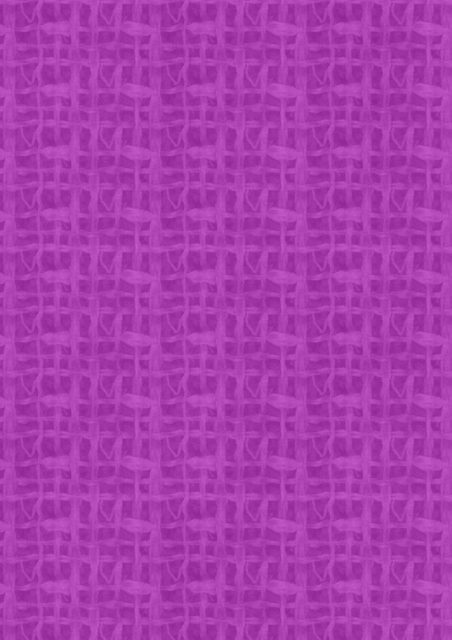
This texture is drawn by a Shadertoy shader. Its source:

```glsl
// Loose magenta burlap: uneven warp and weft threads over dark gaps, with slubs and stray hairs.
// A tile of one narrow and one wide unit repeats across and down; each thread is a soft band,
// frayed by noise that wraps at the tile edge. Lengths are in parts of the canvas height.

const float PARTS = 768.0;                  // parts in the canvas height
const vec2 TILE = vec2(175.0, 74.5);        // size of the repeat
const vec2 TILE_START = vec2(120.0, 0.0);   // first repeat, from the top left
const float NARROW_UNIT = 80.0;             // width of the first unit in a tile
const float WARP_GAP = 22.0;                // distance between warp threads
const float WARP_HALF[4] = float[4](3.6, 4.6, 7.5, 6.0);
const float WEFT_AT[3] = float[3](0.0, 34.0, 56.0);
const float WEFT_HALF[3] = float[3](4.6, 3.8, 4.4);
const float SLUB_SWELL = 4.2;               // extra half width of the slub
const float WOBBLE = 5.0;                   // sideways wander of the threads
const float SEAM_ROWS = 4.0;                // rows between the pale seams
const int HAIRS = 7;                        // stray hairs per unit
const vec3 GAP_COLOR = vec3(0.54, 0.12, 0.56);
const vec3 THREAD_COLOR = vec3(0.77, 0.35, 0.79);
const float TAU = 6.2832;

float hash(vec2 p) {
    vec3 q = fract(p.xyx * vec3(0.1031, 0.1030, 0.0973));
    q += dot(q, q.yzx + 33.33);
    return fract((q.x + q.y) * q.z);
}

// Value noise that wraps after 'period' lattice steps
float noise(vec2 p, vec2 period) {
    vec2 i = floor(p), f = fract(p);
    f = f * f * (3.0 - 2.0 * f);
    vec2 a = mod(i, period), b = mod(i + 1.0, period);
    return mix(mix(hash(a), hash(vec2(b.x, a.y)), f.x),
               mix(hash(vec2(a.x, b.y)), hash(b), f.x), f.y);
}

float tileNoise(vec2 c, vec2 cells) {
    return noise(c * cells, cells);
}

float segmentDistance(vec2 p, vec2 a, vec2 b) {
    vec2 pa = p - a, ba = b - a;
    return length(pa - ba * clamp(dot(pa, ba) / dot(ba, ba), 0.0, 1.0));
}

// Soft-edged band: 1 on the thread, 0 beside it
float band(float d, float halfWidth, float pixel) {
    return 1.0 - smoothstep(halfWidth - 2.2, halfWidth + 1.2 + pixel, abs(d));
}

float hairLine(float d, float pixel) {
    return 1.0 - smoothstep(0.4, 1.3 + pixel, d);
}

void mainImage(out vec4 fragColor, in vec2 fragCoord) {
    float pixel = PARTS / iResolution.y;
    vec2 canvas = vec2(fragCoord.x, iResolution.y - fragCoord.y) * pixel;

    // Wander, then tile and unit coordinates
    vec2 c = (canvas - TILE_START) / TILE;
    vec2 wander = vec2(tileNoise(c, vec2(14.0, 6.0)), tileNoise(c + 0.37, vec2(13.0, 5.0))) - 0.5;
    vec2 p = mod(canvas - TILE_START + wander * WOBBLE, TILE);
    float unit = step(NARROW_UNIT, p.x);
    vec2 u = vec2(p.x - unit * NARROW_UNIT, p.y);

    // Fibre streaks along each thread direction
    float warpStreak = tileNoise(c, vec2(64.0, 7.0)) - 0.5;
    float weftStreak = tileNoise(c, vec2(16.0, 30.0)) - 0.5;
    float grain = tileNoise(c, vec2(84.0, 36.0)) - 0.5;

    // Gaps with faint fuzz
    float tone = 0.2 + 0.22 * tileNoise(c, vec2(26.0, 11.0));

    // Warp threads
    for (int i = 0; i < 4; i++) {
        float k = float(i);
        float d = u.x - WARP_GAP * (k + 1.0);
        float lift = 0.1 * sin(u.y / TILE.y * TAU + k * 2.1 + unit);
        float halfWidth = WARP_HALF[i] + 1.6 * (tileNoise(c, vec2(8.0, 9.0)) - 0.5);
        tone = max(tone, band(d, halfWidth, pixel) * (0.63 + lift + 0.3 * warpStreak));
    }

    // Weft threads; the middle one swells into a slub
    float slub = smoothstep(25.0, 33.0, u.x) * (1.0 - smoothstep(55.0, 64.0, u.x));
    for (int j = 0; j < 3; j++) {
        float k = float(j);
        float d = u.y - WEFT_AT[j];
        d -= TILE.y * round(d / TILE.y);
        float swell = j == 1 ? slub : 0.0;
        float lift = 0.09 * sin(p.x / TILE.x * TAU * 8.0 + k * 2.1) + 0.13 * swell;
        float halfWidth = WEFT_HALF[j] + SLUB_SWELL * swell + 1.8 * (tileNoise(c, vec2(15.0, 7.0)) - 0.5);
        tone = max(tone, band(d, halfWidth, pixel) * (0.62 + lift + 0.28 * weftStreak));
    }

    // V of pulled fibres in the open gap
    vec2 v = vec2(abs(u.x - 11.0), u.y);
    float vee = segmentDistance(v, vec2(1.0, 27.0), vec2(7.0, 16.0));
    vee = min(vee, segmentDistance(v, vec2(7.0, 16.0), vec2(10.0, 3.0)));
    tone = mix(tone, 0.8, 0.65 * hairLine(vee, pixel));

    // Stray hairs
    for (int i = 0; i < HAIRS; i++) {
        vec2 seed = vec2(float(i) * 7.0 + 3.0, unit * 19.0 + 5.0);
        vec2 root = vec2(10.0 + 52.0 * hash(seed), 12.0 + 46.0 * hash(seed + 31.0));
        vec2 reach = vec2(14.0 * hash(seed + 57.0) - 7.0, 9.0 + 7.0 * hash(seed + 83.0));
        tone = mix(tone, 0.76, 0.4 * hairLine(segmentDistance(u, root, root + reach), pixel));
    }

    // Pale seams, grain and slow uneven dye
    float seamHeight = TILE.y * SEAM_ROWS;
    float seam = canvas.y - seamHeight * round(canvas.y / seamHeight);
    tone += 0.09 * exp(-seam * seam / 20.0);
    tone += 0.16 * grain + 0.1 * (noise(canvas / 110.0, vec2(97.0)) - 0.5);

    fragColor = vec4(mix(GAP_COLOR, THREAD_COLOR, clamp(tone, 0.0, 1.1)), 1.0);
}
```
